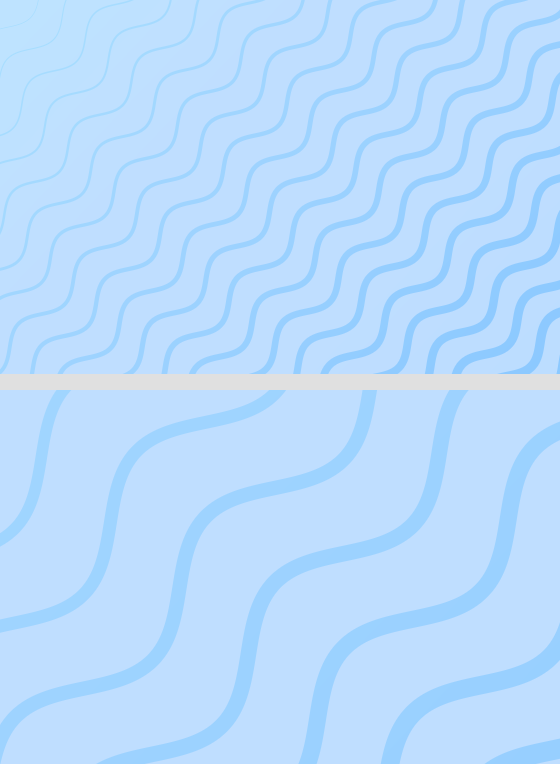
Top, the full canvas; bottom, a detail of the centre.
Give the GLSL for this pattern, as a Shadertoy shader.

```glsl
#define LINE_SPACING 0.0849
#define LINE_START 0.0649
#define WAVE_LENGTH 0.2467
#define WAVE_HEIGHT 0.0269
#define WAVE_START -0.0387
#define TILT 0.7604
#define THIN_WIDTH 0.0018
#define WIDTH_STEP 0.00122

const float TAU = 6.2831853;

// Pale blue field, slightly cyan at the upper left
vec3 backgroundColor(float t) {
    vec3 cool = vec3(0.745, 0.890, 1.0);
    vec3 middle = vec3(0.750, 0.870, 1.0);
    vec3 deep = vec3(0.738, 0.866, 1.0);
    return mix(mix(cool, middle, smoothstep(0.0, 0.4, t)), deep, smoothstep(0.6, 1.0, t));
}

// Stroke tint, deepening toward the lower right
vec3 strokeColor(float t) {
    vec3 faint = vec3(0.660, 0.870, 1.0);
    vec3 middle = vec3(0.620, 0.828, 1.0);
    vec3 strong = vec3(0.550, 0.788, 1.0);
    return mix(mix(faint, middle, smoothstep(0.0, 0.5, t)), strong, smoothstep(0.4, 1.0, t));
}

// Coverage of the nearest wavy stroke; q.x runs along it, q.y across it
float waveStroke(vec2 q, float pixel) {
    float phase = TAU * (q.x - WAVE_START) / WAVE_LENGTH;
    float slope = WAVE_HEIGHT * TAU / WAVE_LENGTH * cos(phase);
    float offset = q.y - LINE_START - WAVE_HEIGHT * sin(phase);
    float index = round(offset / LINE_SPACING);

    // Dividing by the arc slope keeps the stroke evenly wide
    float dist = abs(offset - index * LINE_SPACING) / sqrt(1.0 + slope * slope);
    float width = THIN_WIDTH + WIDTH_STEP * max(index, 0.0);
    float coverage = clamp((0.5 * width - dist) / pixel + 0.5, 0.0, 1.0);
    return coverage * step(0.0, index);
}

void mainImage(out vec4 fragColor, in vec2 fragCoord) {
    float pixel = 1.0 / iResolution.y;

    // Height units, measured down from the upper left corner
    vec2 p = vec2(fragCoord.x, iResolution.y - fragCoord.y) * pixel;

    // Diagonal frame
    vec2 across = vec2(cos(TILT), sin(TILT));
    vec2 along = vec2(across.y, -across.x);
    vec2 q = vec2(dot(p, along), dot(p, across));

    // Diagonal progress, 0 at the upper left and 1 at the lower right
    float t = q.y / dot(vec2(iResolution.x * pixel, 1.0), across);

    vec3 color = mix(backgroundColor(t), strokeColor(t), waveStroke(q, pixel));
    fragColor = vec4(color, 1.0);
}
```
